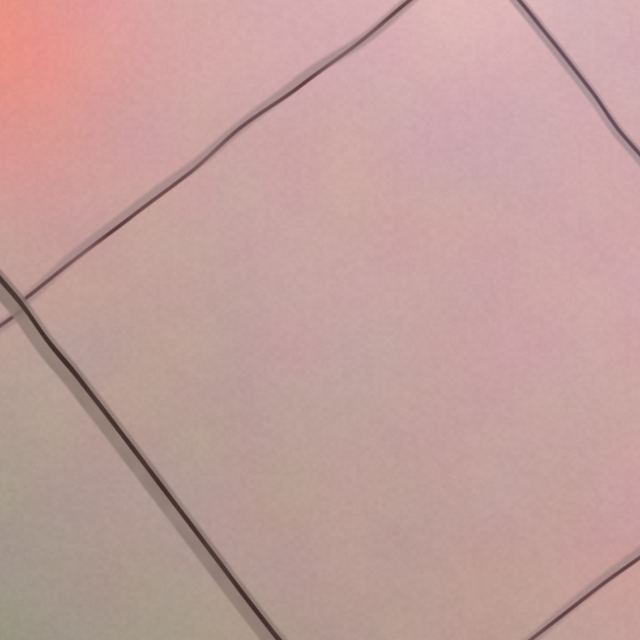
This pattern is drawn by a three.js fragment shader. Its source:

```glsl
varying vec2 vUv;

float hash(vec2 p) {
  return fract(sin(dot(p, vec2(127.1, 311.7))) * 43758.5453);
}

float noise(vec2 p) {
  vec2 i = floor(p), f = fract(p);
  f = f * f * (3.0 - 2.0 * f);
  return mix(mix(hash(i), hash(i + vec2(1.0, 0.0)), f.x),
             mix(hash(i + vec2(0.0, 1.0)), hash(i + 1.0), f.x), f.y);
}

// Soft strip covering lo < d < hi
float strip(float d, float lo, float hi, float soft) {
  return smoothstep(lo - soft, lo + soft, d) * (1.0 - smoothstep(hi - soft, hi + soft, d));
}

// Pink light from above fading to grey-beige at the lower left
vec3 tileColor(vec2 uv) {
  vec3 low = mix(vec3(0.61, 0.58, 0.52), vec3(0.78, 0.62, 0.60), uv.x);
  vec3 high = mix(vec3(0.84, 0.66, 0.66), vec3(0.83, 0.68, 0.71), uv.x);
  vec3 col = mix(low, high, uv.y);
  vec2 corner = (uv - vec2(-0.03, 0.96)) * vec2(1.0, 0.8);
  col = mix(col, vec3(0.94, 0.54, 0.50), 0.8 * exp(-22.0 * dot(corner, corner)));
  vec2 sheen = uv - vec2(0.73, 1.02);
  return col + vec3(0.04, 0.05, 0.04) * exp(-50.0 * dot(sheen, sheen));
}

void main() {
  // Tilted square grid
  const float SIZE = 0.909;
  vec2 p = vec2(dot(vUv, vec2(0.791, 0.612)), dot(vUv, vec2(-0.612, 0.791)));
  p -= vec2(0.346, 0.399);

  // Rows step down slightly left of the first column joint
  p.y += 0.011 * (1.0 - step(0.0, p.x));
  vec2 id = floor(p / SIZE + 0.5);
  vec2 d = p - id * SIZE;
  d.x += 0.004 * (noise(vec2(p.y * 14.0, id.x + 3.0)) - 0.5);
  d.y += 0.010 * (noise(vec2(p.x * 9.0, id.y + 8.0)) - 0.5);

  // Mottled glaze and fine grain
  vec3 col = tileColor(vUv);
  vec3 mottle = vec3(noise(vUv * 11.0), noise(vUv * 13.0 + 40.0), noise(vUv * 9.0 + 80.0));
  col += 0.025 * (mottle - 0.5);
  col += 0.018 * (noise(vUv * 150.0) - 0.5) + 0.014 * (noise(vUv * 260.0 + 17.0) - 0.5);

  // Row joints: thin grout with a dark crack that fades in places
  float wear = noise(vec2(p.x * 16.0, id.y + 21.0));
  float shift = 0.010 * (noise(vec2(p.x * 7.0, id.y + 5.0)) - 0.5);
  float grout = strip(d.y + shift, -0.007, 0.011, 0.004);
  float crack = strip(d.y, -0.0028, 0.0028, 0.0018);
  col = mix(col, vec3(0.61, 0.51, 0.51), 0.65 * grout);
  col = mix(col, vec3(0.36, 0.22, 0.23), crack * mix(0.55, 1.0, wear));

  // Column joints: wider grout, heaviest and darkest on the first
  float light = clamp(id.x, 0.0, 1.0);
  grout = strip(d.x, mix(-0.023, -0.013, light), mix(0.010, 0.006, light), 0.003);
  crack = strip(d.x, -0.0036, mix(0.0036, 0.0020, light), 0.0018);
  vec3 groutColor = mix(vec3(0.56, 0.48, 0.45), vec3(0.65, 0.56, 0.58), light);
  vec3 crackColor = mix(vec3(0.25, 0.17, 0.16), vec3(0.39, 0.28, 0.33), light);
  groutColor += 0.05 * (noise(p * 35.0) - 0.5);
  col = mix(col, groutColor, 0.85 * grout);
  col = mix(col, crackColor, crack * mix(0.85, 1.0, noise(p * 25.0)));

  gl_FragColor = vec4(col, 1.0);
}
```
